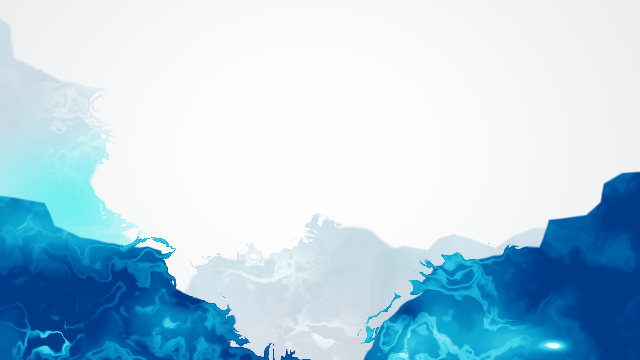
This background is drawn by a WebGL 2 fragment shader. Its source:

```glsl
#version 300 es
precision highp float;
// Blue ink clouds billowing in pale water, over a soft white vignette.
// Each cloud is the signed distance to a rough outline, bent by fractal noise;
// thin noise strands fray its edge and light its inside.
uniform vec2 u_resolution;
out vec4 fragColor;

#define SWIRL 0.045
#define FRAY 0.045
#define STRAND_SCALE vec2(8.0, 17.0)
#define STRAND_WIDTH 0.13
#define NAVY vec3(0.0, 0.23, 0.53)
#define BLUE vec3(0.0, 0.38, 0.65)
#define AZURE vec3(0.01, 0.50, 0.73)
#define CYAN vec3(0.05, 0.66, 0.82)
#define AQUA vec3(0.25, 0.82, 0.91)
#define MIST vec3(0.78, 0.87, 0.91)
#define FOAM vec3(0.95, 0.98, 0.99)

const int N = 12;
// Outlines as (along, height); the pale left bank runs along y.
const vec2 LEFT_INK[N] = vec2[N](vec2(-0.1, 0.47), vec2(0.02, 0.455), vec2(0.12, 0.435),
  vec2(0.15, 0.37), vec2(0.23, 0.345), vec2(0.34, 0.34), vec2(0.47, 0.32),
  vec2(0.50, 0.22), vec2(0.61, 0.17), vec2(0.65, 0.06), vec2(0.76, 0.018), vec2(0.88, -0.02));
const vec2 RIGHT_INK[N] = vec2[N](vec2(0.97, -0.02), vec2(1.04, 0.11), vec2(1.16, 0.19),
  vec2(1.20, 0.28), vec2(1.37, 0.305), vec2(1.50, 0.31), vec2(1.525, 0.39),
  vec2(1.63, 0.405), vec2(1.67, 0.44), vec2(1.68, 0.49), vec2(1.73, 0.522), vec2(1.9, 0.525));
const vec2 LEFT_MIST[N] = vec2[N](vec2(0.1, 0.46), vec2(0.34, 0.41), vec2(0.42, 0.30),
  vec2(0.49, 0.28), vec2(0.58, 0.32), vec2(0.64, 0.30), vec2(0.69, 0.24),
  vec2(0.755, 0.27), vec2(0.81, 0.16), vec2(0.84, 0.05), vec2(0.93, 0.04), vec2(0.98, -0.05));
const vec2 MID_MIST[N] = vec2[N](vec2(0.44, 0.1), vec2(0.52, 0.25), vec2(0.62, 0.31),
  vec2(0.77, 0.315), vec2(0.84, 0.33), vec2(0.87, 0.385), vec2(0.92, 0.385),
  vec2(1.02, 0.355), vec2(1.09, 0.31), vec2(1.2, 0.29), vec2(1.3, 0.2), vec2(1.5, 0.1));
const vec2 FAR_MIST[N] = vec2[N](vec2(1.03, 0.28), vec2(1.12, 0.315), vec2(1.19, 0.305),
  vec2(1.22, 0.335), vec2(1.26, 0.35), vec2(1.32, 0.335), vec2(1.38, 0.31),
  vec2(1.43, 0.345), vec2(1.48, 0.365), vec2(1.54, 0.37), vec2(1.6, 0.3), vec2(1.9, 0.2));

float hash(vec2 p) {
  vec3 h = fract(p.xyx * 0.1031);
  h += dot(h, h.yzx + 33.33);
  return fract((h.x + h.y) * h.z);
}

float noise(vec2 p) {
  vec2 i = floor(p), f = fract(p);
  f = f * f * (3.0 - 2.0 * f);
  return mix(mix(hash(i), hash(i + vec2(1, 0)), f.x),
             mix(hash(i + vec2(0, 1)), hash(i + vec2(1, 1)), f.x), f.y);
}

float fbm(vec2 p) {
  float sum = 0.0, amp = 0.53;
  for (int i = 0; i < 4; i++) {
    sum += amp * noise(p);
    p = mat2(1.6, 1.2, -1.2, 1.6) * p + 7.3;
    amp *= 0.5;
  }
  return sum;
}

// Signed distance to the outline, positive below it.
float outline(vec2 p, vec2 k[N]) {
  float best = 9.0, side = -1.0;
  for (int i = 0; i < N - 1; i++) {
    vec2 e = k[i + 1] - k[i], w = p - k[i];
    best = min(best, length(w - e * clamp(dot(w, e) / dot(e, e), 0.0, 1.0)));
    if (w.x >= 0.0 && w.x < e.x) side = w.y < e.y * w.x / e.x ? 1.0 : -1.0;
  }
  return best * side;
}

float glow(vec2 p, vec2 center, vec2 radius) {
  vec2 d = (p - center) / radius;
  return exp(-dot(d, d));
}

vec3 inkColor(float t) {
  vec3 c = mix(NAVY, BLUE, smoothstep(0.05, 0.28, t));
  c = mix(c, AZURE, smoothstep(0.25, 0.46, t));
  c = mix(c, CYAN, smoothstep(0.42, 0.64, t));
  c = mix(c, AQUA, smoothstep(0.62, 0.85, t));
  return mix(c, FOAM, smoothstep(0.88, 1.15, t));
}

void main() {
  vec2 p = gl_FragCoord.xy / u_resolution * vec2(16.0 / 9.0, 1.0);
  float aa = 1.3 / u_resolution.y;

  // Shared flow: bent coordinates, fine strands and broad shade
  vec2 warp = vec2(fbm(p * 7.0), fbm(p * 7.0 + 31.0)) - 0.5;
  float flow = fbm(p * STRAND_SCALE + warp * 5.0);
  float strand = 1.0 - smoothstep(0.0, STRAND_WIDTH, abs(flow - 0.5));
  float shade = fbm(p * 5.0 + warp * 2.0 + 12.0) - 0.5;
  float fray = FRAY * (strand - 0.5);

  // Paper with a soft vignette
  float away = length((p - vec2(0.86, 0.58)) * vec2(0.8, 1.0));
  vec3 color = mix(vec3(0.992), vec3(0.925, 0.93, 0.937), smoothstep(0.15, 0.95, away));

  // Pale banks behind
  float d = outline(p + warp * 0.015, FAR_MIST);
  color = mix(color, MIST + 0.1 * shade, 0.9 * smoothstep(-aa, aa, d));

  d = outline(p + warp * SWIRL, MID_MIST) + fray * (1.0 - smoothstep(0.85, 1.0, p.x));
  float holes = glow(p, vec2(0.88, 0.06), vec2(0.1, 0.07)) + glow(p, vec2(0.74, 0.26), vec2(0.13, 0.07));
  vec3 mist = mix(MIST, vec3(0.82, 0.86, 0.90), smoothstep(0.3, 0.05, p.y)) + 0.12 * shade;
  mist = mix(mist, FOAM, clamp(holes * (0.15 + strand), 0.0, 0.85));
  color = mix(color, mist, 0.92 * smoothstep(-aa, 3.0 * aa, d));

  float frayLeft = smoothstep(0.06, 0.2, p.x);
  d = outline((p + warp * SWIRL).yx, LEFT_MIST) + fray * frayLeft;
  mist = mix(vec3(0.80, 0.87, 0.91), vec3(0.72, 0.94, 0.96), smoothstep(0.7, 0.45, p.y)) + 0.1 * shade;
  mist = mix(mist, FOAM, strand * frayLeft * 0.6);
  mist = mix(mist, vec3(0.38, 0.93, 0.94), 0.9 * glow(p, vec2(0.18, 0.43), vec2(0.17, 0.14)));
  color = mix(color, mist, 0.93 * smoothstep(-aa, 3.0 * aa, d));

  // Left ink: cyan crest, navy base, bright frayed flank
  float ragged = smoothstep(0.16, 0.42, p.x);
  d = outline(p + warp * SWIRL * (0.4 + ragged), LEFT_INK) + fray * ragged;
  float tone = 0.08 + 0.5 * smoothstep(0.17, 0.37, p.y) + 0.7 * shade
    + 0.45 * glow(p, vec2(0.46, 0.12), vec2(0.14, 0.1)) + 0.2 * glow(p, vec2(0.15, 0.37), vec2(0.15, 0.06))
    + (strand - 0.3) * (0.1 + 0.25 * ragged) - 0.5 * glow(p, vec2(0.52, 0.17), vec2(0.05, 0.03))
    + 0.9 * strand * glow(p, vec2(0.15, 0.05), vec2(0.09, 0.05));
  color = mix(color, inkColor(tone), smoothstep(-aa, aa, d));

  // Right ink: frayed cyan flank rising into smooth navy billows
  ragged = 1.0 - smoothstep(1.3, 1.52, p.x);
  d = outline(p + warp * SWIRL * (0.3 + ragged), RIGHT_INK) + fray * ragged;
  tone = 0.13 + 0.36 * (1.0 - smoothstep(1.25, 1.62, p.x)) + 0.6 * shade
    + 0.3 * glow(p, vec2(1.13, 0.06), vec2(0.13, 0.1)) + 0.35 * glow(p, vec2(1.42, 0.05), vec2(0.12, 0.07))
    + (strand - 0.3) * (0.05 + 0.28 * ragged) - 0.5 * glow(p, vec2(1.14, 0.13), vec2(0.05, 0.04))
    + 0.8 * glow(p, vec2(1.54, 0.04), vec2(0.035, 0.014));
  color = mix(color, inkColor(tone), smoothstep(-aa, aa, d));

  fragColor = vec4(clamp(color, 0.0, 1.0), 1.0);
}
```
